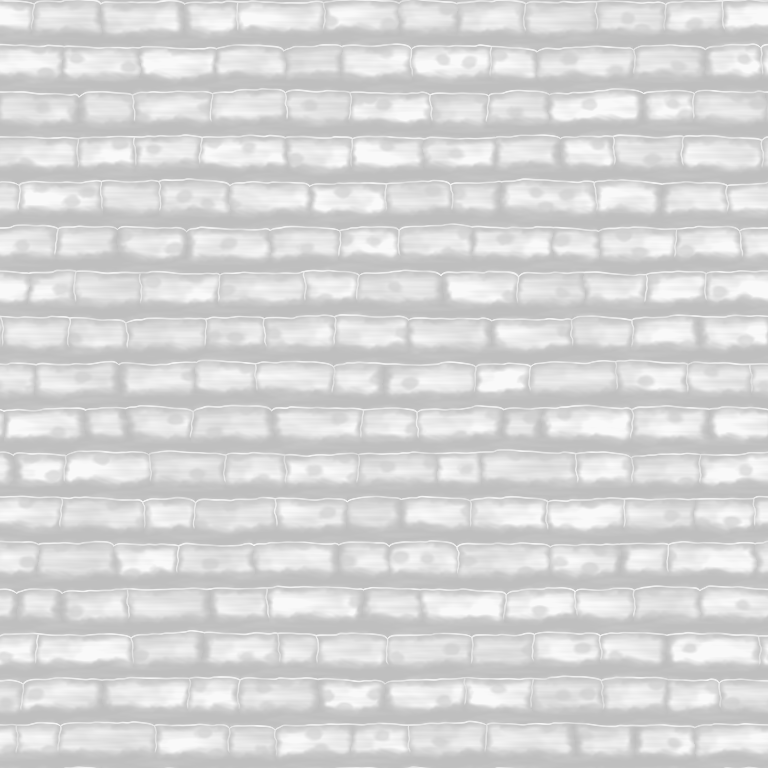
This texture map is drawn by a Shadertoy shader. Its source:

```glsl
// Pale weathered brick wall: 17 uneven courses of about 11 bricks, in greys.
// Each brick is a soft rounded box with streaks and chips, under a thin light
// edge line. Layered sines bend and stain it; cellular noise makes the chips.

const float TAU = 6.2831853;
const float ROWS = 17.0;
const float COLS = 11.0;
const float ASPECT = ROWS / COLS;   // brick pitch measured in course heights
const float MORTAR = 0.75;
const float HIGHLIGHT = 0.965;

float hash(vec2 p) {
    vec3 q = fract(p.xyx * 0.1031);
    q += dot(q, q.yzx + 33.33);
    return fract((q.x + q.y) * q.z);
}

// Layered sines, roughly -1 to 1; whole frequencies keep them seamless.
float waves(vec2 uv, vec2 freq, float seed) {
    float sum = 0.0, amp = 1.0;
    for (int i = 0; i < 4; i++) {
        sum += amp * sin(TAU * dot(uv, freq) + seed * float(i + 1) + 1.5 * sum);
        freq = floor(vec2(freq.x * 1.7 + 1.0, -freq.y * 1.6));
        amp *= 0.6;
    }
    return 0.5 * sum;
}

// Distance to the nearest scattered point, repeating after count cells.
float cellular(vec2 uv, vec2 count) {
    vec2 p = uv * count, cell = floor(p);
    float nearest = 2.0;
    for (int j = -1; j <= 1; j++)
    for (int i = -1; i <= 1; i++) {
        vec2 c = cell + vec2(i, j);
        vec2 id = mod(c, count);
        vec2 point = c + vec2(hash(id + 3.0), hash(id + 57.0));
        nearest = min(nearest, length(p - point));
    }
    return nearest;
}

// Rounded box distance from the signed overshoot on each axis.
float roundedBox(vec2 overshoot, float radius) {
    vec2 q = overshoot + radius;
    return length(max(q, 0.0)) + min(max(q.x, q.y), 0.0) - radius;
}

float line(float dist, float halfWidth, float pixel) {
    return 1.0 - smoothstep(halfWidth - 0.5 * pixel, halfWidth + 0.6 * pixel, abs(dist));
}

// Jittered joint position along a course.
float jointX(float index, float row) {
    return index + 0.5 * hash(vec2(mod(index, COLS), row + 11.0));
}

void mainImage(out vec4 fragColor, in vec2 fragCoord) {
    vec2 uv = fragCoord / iResolution.xy;
    uv.y = 1.0 - uv.y;
    float pixel = ROWS / iResolution.y;

    // Courses, gently bent, each with its own ripple
    float y = uv.y * ROWS + 0.1 + 0.05 * waves(uv, vec2(2.0, 3.0), 1.0);
    float row = mod(floor(y), ROWS);
    float rowSeed = TAU * hash(vec2(row, 5.0));
    float h = fract(y) + 0.03 * waves(vec2(uv.x, 0.0), vec2(9.0, 0.0), rowSeed);

    // Bricks of uneven length
    float x = uv.x * COLS + COLS * hash(vec2(row, 29.0));
    x += 0.025 * waves(uv, vec2(5.0, 17.0), 2.0);
    float col = floor(x);
    if (x < jointX(col, row)) col -= 1.0;
    float toLeft = (x - jointX(col, row)) * ASPECT;
    float toRight = (jointX(col + 1.0, row) - x) * ASPECT;
    float toJoint = min(toLeft, toRight);
    float jointId = mod(toLeft < toRight ? col : col + 1.0, COLS);
    float jointKind = hash(vec2(jointId, row + 70.0));
    vec2 brickId = vec2(mod(col, COLS), row);
    float brickSeed = TAU * hash(brickId + 41.0);

    // Soft brick body with ragged sides
    float gap = jointKind < 0.2 ? 0.1 : 0.03;
    float d = roundedBox(vec2(gap - toJoint, abs(h - 0.48) - 0.3), 0.13);
    float rough = 0.05 * waves(uv, vec2(13.0, 21.0), brickSeed);
    float body = 1.0 - smoothstep(-0.13, 0.03, d + rough);
    float haze = 1.0 - smoothstep(-0.05, 0.14, d + rough);

    // Horizontal streaks, stains and small chips
    float streak = waves(uv, vec2(2.0, 50.0), brickSeed);
    float stain = 0.5 + 0.5 * waves(uv, vec2(7.0, 9.0), 3.0 + brickSeed);
    float belly = smoothstep(0.12, 0.48, h);
    float chip = 1.0 - smoothstep(0.1, 0.24, cellular(uv, vec2(17.0, 23.0)) + rough);
    float glow = mix(0.1, 0.21, hash(brickId + 83.0));
    glow *= mix(0.55, 1.0, belly) * mix(0.55, 1.15, stain);
    glow += 0.028 * streak;

    float shade = MORTAR + 0.05 * haze + body * glow * (1.0 - 0.6 * chip);
    shade += 0.022 * max(0.0, waves(uv, vec2(4.0, 31.0), 4.0)) * (1.0 - body);

    // Light line above each course, dipping at joints, and down some joints
    float dip = 0.09 * hash(vec2(jointId, row + 19.0)) * exp(-14.0 * toJoint);
    float top = 0.13 + dip;
    float fade = 0.72 + 0.28 * waves(uv, vec2(11.0, 8.0), 6.0);
    float topLine = line(h - top, 0.017, pixel);
    float span = smoothstep(top - pixel, top, h) * (1.0 - smoothstep(0.7, 0.8, h));
    float jointLine = line(toJoint, 0.015, pixel) * span * step(0.42, jointKind);
    float edge = max(topLine, 0.85 * jointLine) * clamp(fade, 0.25, 1.0);
    shade = mix(shade, HIGHLIGHT, edge);

    fragColor = vec4(vec3(clamp(shade, 0.74, 0.975)), 1.0);
}
```
